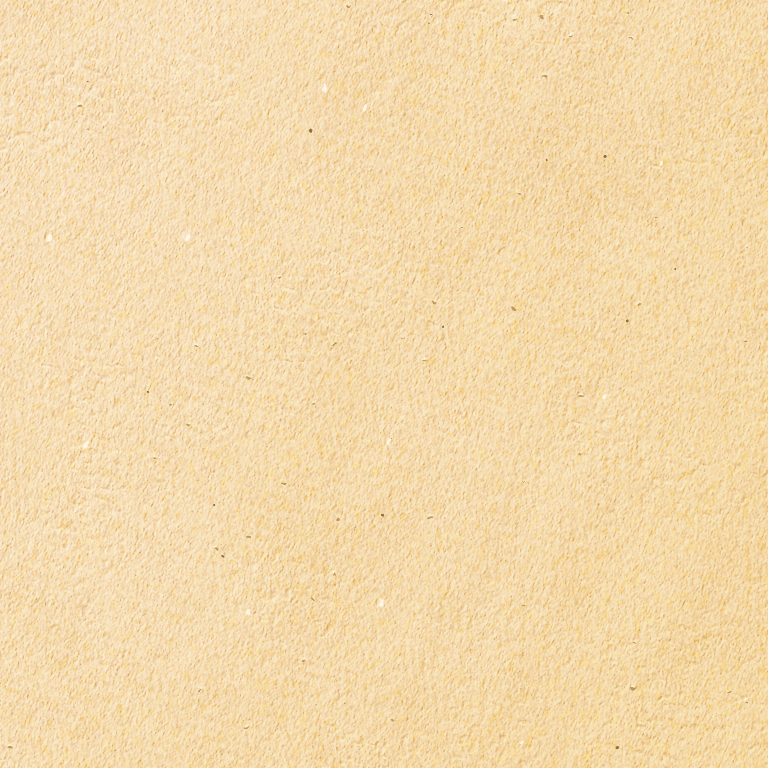
This texture is drawn by a Shadertoy shader. Its source:

```glsl
#define PALE_SAND vec3(0.964, 0.862, 0.705)
#define OCHRE_SAND vec3(0.952, 0.830, 0.615)
#define TONE_SHIFT vec3(0.068, 0.122, 0.190)
#define GRAIN_ANGLE 1.17
#define GRAIN_FREQ vec2(200.0, 400.0)
#define GRIT_FREQ vec2(390.0, 560.0)
#define RELIEF 0.95
#define PIT_CELLS 26.0
#define PIT_CHANCE 0.07
#define CHIP_CELLS 11.0
#define CHIP_CHANCE 0.09

float hash(vec2 p) {
    return fract(sin(dot(p, vec2(127.1, 311.7))) * 43758.5453);
}

float noise(vec2 p) {
    vec2 cell = floor(p), f = fract(p);
    f = f * f * (3.0 - 2.0 * f);
    float low = mix(hash(cell), hash(cell + vec2(1, 0)), f.x);
    float high = mix(hash(cell + vec2(0, 1)), hash(cell + vec2(1, 1)), f.x);
    return mix(low, high, f.y);
}

float fbm(vec2 p) {
    float sum = 0.0, amp = 0.5;
    for (int i = 0; i < 4; i++) {
        sum += amp * noise(p);
        p = p * 2.03 + 17.3;
        amp *= 0.5;
    }
    return sum / 0.9375;
}

// x runs along the grain, y across it
vec2 toGrain(vec2 p) {
    float c = cos(GRAIN_ANGLE), s = sin(GRAIN_ANGLE);
    return vec2(c * p.x + s * p.y, c * p.y - s * p.x);
}

float grainHeight(vec2 p) {
    vec2 g = toGrain(p);
    return 0.65 * noise(g * GRAIN_FREQ) + 0.55 * noise(g * GRIT_FREQ + 31.7)
         + 0.2 * noise(p * 140.0 + 5.1);
}

// Small crumbs standing out of the rough patches
float crumbHeight(vec2 p) {
    vec2 bent = p + 0.007 * vec2(noise(p * 150.0 + 12.0), noise(p * 150.0 + 44.0));
    return smoothstep(0.6, 0.88, noise(toGrain(bent).yx * vec2(120.0, 135.0) + 150.0));
}

// Offset from a jittered spot (xy), its size factor (z) and presence (w)
vec4 scatter(vec2 p, float cells, float seed, float chance) {
    vec2 cell = floor(p * cells);
    vec2 jitter = vec2(hash(cell + seed), hash(cell + seed + 9.2));
    vec2 offset = (fract(p * cells) - mix(vec2(0.2), vec2(0.8), jitter)) / cells;
    float size = mix(0.5, 1.2, hash(cell + seed + 23.8));
    return vec4(offset, size, step(hash(cell + seed + 41.5), chance));
}

float spot(vec2 offset, vec2 radii) {
    return 1.0 - smoothstep(0.55, 1.2, length(offset / radii));
}

void mainImage(out vec4 fragColor, in vec2 fragCoord) {
    vec2 p = fragCoord / iResolution.xy;
    vec2 g = toGrain(p);

    // Broad drift from pale upper left to ochre lower right
    float drift = 0.5 + 0.6 * (p.x - 0.5) - 0.4 * (p.y - 0.5);
    drift += 0.5 * (fbm(p * 5.0 + 3.0) - 0.5);
    vec3 color = mix(PALE_SAND, OCHRE_SAND, clamp(drift, 0.0, 1.0));

    // Soft ridges, stronger on the right
    float ridges = fbm(g * vec2(5.0, 17.0) + 8.0) - 0.5;
    float tone = ridges * mix(0.12, 0.42, smoothstep(0.2, 0.9, p.x));
    tone += 0.25 * (fbm(g * vec2(24.0, 50.0) + 33.0) - 0.5);

    // Grains lit from the upper left
    vec2 toLight = vec2(-0.0009, 0.0004);
    float slope = grainHeight(p - toLight) - grainHeight(p + toLight);
    float roughness = 0.8 + 0.5 * fbm(p * 22.0 + 60.0);
    tone -= slope * RELIEF * roughness;

    // Bright grains and thin, broken crevices between them
    tone += 0.5 * (noise(g * GRAIN_FREQ + 77.0) - 0.5);
    tone += 0.8 * (noise(g * GRIT_FREQ + 180.0) - 0.5);
    float seam = abs(noise(g * GRAIN_FREQ * 0.6 + 140.0) - 0.5);
    float crevice = 1.0 - smoothstep(0.02, 0.09, seam);
    tone -= 0.75 * crevice * smoothstep(0.1, 0.5, slope);

    // Crumbled patches, denser on the right
    float patches = smoothstep(0.48, 0.74, fbm(p * 8.0 + 90.0) + 0.14 * p.x);
    vec2 crumbLight = vec2(-0.0009, 0.0012);
    float crumbSlope = crumbHeight(p - crumbLight) - crumbHeight(p + crumbLight);
    tone -= crumbSlope * (0.08 + 0.6 * patches);

    // Highlights level off near white sand, red first
    tone += 0.1;
    float lit = max(tone, 0.0);
    lit /= 1.0 + 0.7 * lit;
    color += TONE_SHIFT * (min(tone, 0.0) + lit * vec3(0.5, 1.0, 1.0));

    // Yellow mineral tint in single grains
    float mineral = smoothstep(0.55, 0.85, noise(g * GRAIN_FREQ * 0.7 + 210.0));
    color -= vec3(-0.004, 0.014, 0.085) * (mineral - 0.2);

    // Ragged pits and pinholes, mostly in the patches
    vec2 wobble = 0.004 * (vec2(noise(p * 240.0), noise(p * 240.0 + 50.0)) - 0.5);
    vec4 pit = scatter(p, PIT_CELLS, 3.0, PIT_CHANCE * (0.4 + 2.5 * patches));
    float lip = spot(pit.xy + wobble + vec2(0.0005, -0.003), vec2(0.0045, 0.0025) * pit.z);
    color += vec3(0.015, 0.05, 0.08) * lip * pit.w;
    float hollow = spot(pit.xy + wobble, vec2(0.0036, 0.0018) * pit.z) * pit.w;
    color = mix(color, vec3(0.64, 0.46, 0.24), 0.65 * hollow);
    vec4 hole = scatter(p, PIT_CELLS * 0.5, 57.0, 0.07);
    float holeMask = spot(hole.xy + 0.5 * wobble, vec2(0.0021) * hole.z) * hole.w;
    color = mix(color, vec3(0.42, 0.29, 0.13), 0.75 * holeMask);

    // White shell chips lying along the grain
    vec4 chip = scatter(p, CHIP_CELLS, 83.0, CHIP_CHANCE);
    float chipMask = spot(toGrain(chip.xy + wobble), vec2(0.0062, 0.0034) * chip.z) * chip.w;
    color = mix(color, vec3(1.0, 0.97, 0.92), 0.95 * chipMask);

    fragColor = vec4(clamp(color, 0.0, 1.0), 1.0);
}
```
